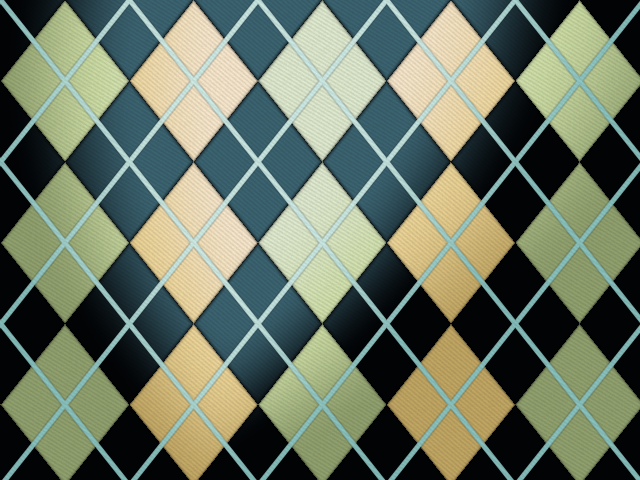
This pattern is drawn by a WebGL 1 fragment shader. Its source:

```glsl
precision highp float;
// Argyle cloth: pale green and cream diamonds on dark teal, crossed by thin
// pale stripes. A skewed lattice gives tiles and lines; a soft teardrop of
// light, fine twill ribs and sine-hash grain shade the cloth.
uniform vec2 u_resolution;

// Lengths are fractions of the canvas height.
const vec2 CELL = vec2(0.268, 0.3373);     // diamond width and height
const float LEFT_MARGIN = 0.0015;
const float STRIPE_HALF = 0.0054;
const float SEAM = 0.0016;
const float SHADOW = 0.009;
const float RIB_PERIOD = 0.0072;
const float RIB_DEPTH = 0.045;
const float GRAIN_SCALE = 380.0;
const float GRAIN_DEPTH = 0.035;

const vec3 GROUND_DARK = vec3(0.005, 0.012, 0.02);
const vec3 GROUND_LIT = vec3(0.22, 0.37, 0.42);
const vec3 GREEN_DEEP = vec3(0.54, 0.60, 0.41);
const vec3 GREEN_MID = vec3(0.77, 0.83, 0.62);
const vec3 GREEN_PALE = vec3(0.83, 0.87, 0.77);
const vec3 CREAM_DEEP = vec3(0.72, 0.62, 0.37);
const vec3 CREAM_MID = vec3(0.88, 0.79, 0.56);
const vec3 CREAM_PALE = vec3(0.92, 0.86, 0.76);
const vec3 STRIPE_DARK = vec3(0.52, 0.74, 0.73);
const vec3 STRIPE_LIT = vec3(0.78, 0.89, 0.87);

float hash(vec2 p) {
  return fract(sin(dot(p, vec2(127.1, 311.7))) * 43758.5453);
}

// Zero in the middle of the light, about one on its rim.
float lightDistance(vec2 p) {
  float dx = p.x - (0.615 - 0.19 * p.y);
  float drop = p.y / 0.87;
  return sqrt(dx * dx + 0.002) / 0.45 + drop * drop;
}

vec3 threeTones(vec3 deep, vec3 mid, vec3 pale, float d) {
  vec3 c = mix(mid, deep, smoothstep(0.9, 1.6, d));
  return mix(pale, c, smoothstep(0.4, 1.05, d));
}

void main() {
  float px = 1.0 / u_resolution.y;
  vec2 p = gl_FragCoord.xy * px;
  p.y = 1.0 - p.y;                          // measure down from the top

  // Skewed lattice: each unit square is one diamond
  vec2 c = (p - vec2(LEFT_MARGIN, 0.0)) / CELL - 0.5;
  vec2 lattice = vec2(c.x + c.y, c.x - c.y);
  vec2 tile = floor(lattice + 0.5);
  vec2 local = abs(lattice - tile);
  float toLength = 1.0 / length(1.0 / CELL);
  float edge = (0.5 - max(local.x, local.y)) * toLength;
  float stripe = min(local.x, local.y) * toLength;
  bool isGround = mod(tile.x + tile.y, 2.0) > 0.5;
  float column = floor((tile.x + tile.y) * 0.5);
  bool isCream = mod(column, 2.0) > 0.5;

  // Tile colours under the light
  float d = lightDistance(p);
  float lit = 1.0 - smoothstep(0.70, 1.32, d);
  float tone = d - 0.4 * (p.x - 0.6) + 0.1 * (hash(tile) - 0.5);
  vec3 ground = mix(GROUND_DARK, GROUND_LIT, lit);
  vec3 green = threeTones(GREEN_DEEP, GREEN_MID, GREEN_PALE, tone);
  vec3 cream = threeTones(CREAM_DEEP, CREAM_MID, CREAM_PALE, tone);
  vec3 col = isGround ? ground : (isCream ? cream : green);

  // Twill ribs, faded when too fine for the canvas, and woven grain
  float lean = isCream ? 0.70 : 0.55;
  float across = dot(p, vec2(-sin(lean), cos(lean)));
  float ribFade = 1.0 - smoothstep(0.35, 0.6, px / RIB_PERIOD);
  float rib = sin(6.2832 * across / RIB_PERIOD) * ribFade;
  float grain = hash(floor(p * GRAIN_SCALE)) - 0.5;
  col *= 1.0 + RIB_DEPTH * rib + GRAIN_DEPTH * grain;

  // Soft shadow along the joins and a dark seam
  float shadow = 1.0 - smoothstep(0.0, SHADOW, edge);
  col *= 1.0 - (isGround ? 0.4 : 0.13) * shadow;
  col *= 1.0 - 0.5 * (1.0 - smoothstep(SEAM - px, SEAM + px, edge));

  // Stripes: drop shadow, then a pale band with darker borders
  float halo = 1.0 - smoothstep(STRIPE_HALF, STRIPE_HALF + 0.004, stripe);
  col *= 1.0 - 0.15 * halo;
  float band = 1.0 - smoothstep(STRIPE_HALF - 0.6 * px,
                                STRIPE_HALF + 0.6 * px, stripe);
  float stripeLit = 1.0 - smoothstep(0.55, 1.6, d);
  vec3 thread = mix(STRIPE_DARK, STRIPE_LIT, stripeLit);
  thread *= 1.0 - 0.14 * smoothstep(0.45, 1.0, stripe / STRIPE_HALF);
  thread *= 1.0 + 0.03 * rib + GRAIN_DEPTH * grain;
  col = mix(col, thread, band * 0.96);

  gl_FragColor = vec4(clamp(col, 0.0, 1.0), 1.0);
}
```
